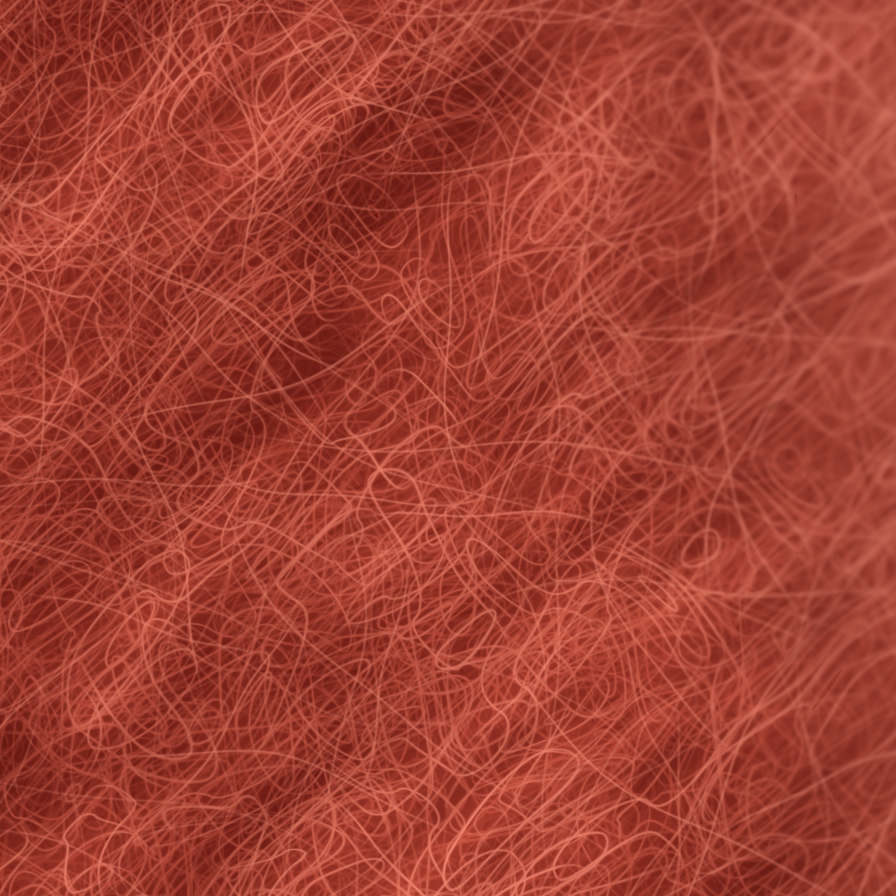
A Shadertoy shader for this texture:

```glsl
// Fuzzy red mohair wool: dense tangled fibres with a diagonal nap, pale stray hairs and soft focus to the right.
#define DEEP vec3(0.44, 0.105, 0.075)
#define MID vec3(0.70, 0.275, 0.215)
#define PALE vec3(0.88, 0.49, 0.41)
#define NAP_ANGLE 0.72
#define FIBRE_WIDTH 0.0016
#define FIBRE_LAYERS 28
#define STRANDS 5.0
#define CURL 0.035
#define STRAY_LAYERS 6
#define STRAY_OPACITY 0.65
#define CLUMP_CONTRAST 0.42

float hash(vec2 p) {
    return fract(sin(dot(p, vec2(127.1, 311.7))) * 43758.5453);
}

mat2 rotation(float a) {
    float c = cos(a), s = sin(a);
    return mat2(c, -s, s, c);
}

// Value noise in x, its gradient in yz
vec3 noise(vec2 p) {
    vec2 i = floor(p), f = fract(p);
    vec2 u = f * f * (3.0 - 2.0 * f), du = 6.0 * f * (1.0 - f);
    float a = hash(i), b = hash(i + vec2(1, 0));
    float c = hash(i + vec2(0, 1)), d = hash(i + vec2(1, 1));
    float k = a - b - c + d;
    return vec3(a + (b - a) * u.x + (c - a) * u.y + k * u.x * u.y,
                du * (vec2(b - a, c - a) + k * u.yx));
}

// Gaussian profile of a hair
float hair(float dist, float width) {
    return exp(-dist * dist / (width * width));
}

vec3 woolTone(float s) {
    s = clamp(s, 0.0, 1.0) * 2.0;
    return mix(mix(DEEP, MID, min(s, 1.0)), PALE, max(s - 1.0, 0.0));
}

// Curly strands along the contours of stretched noise: x coverage, y tone
vec2 tangle(vec2 p, float layer, float width) {
    vec2 seed = vec2(layer * 7.31, layer * 3.77);
    vec2 warp = vec2(noise(p * 9.0 + seed).x, noise(p * 9.0 + seed + 31.0).x) - 0.5;
    float r = 2.0 * hash(seed) - 1.0;
    vec2 q = rotation(NAP_ANGLE + 1.6 * r * abs(r)) * (p + CURL * warp);
    vec2 freq = vec2(6.0, 16.0) * mix(0.8, 1.25, hash(seed + 5.0));
    vec3 n = noise(q * freq + seed);
    float v = n.x * STRANDS + hash(seed + 9.0);
    float dist = abs(fract(v) - 0.5) / (STRANDS * length(n.yz * freq) + 0.001);
    float patches = smoothstep(0.2, 0.75, noise(q * vec2(7.0, 13.0) + seed + 50.0).x);
    return vec2(hair(dist, width) * patches, hash(vec2(floor(v), layer)));
}

// Scattered long bent hairs, one per grid cell
float strays(vec2 p, float layer, float width) {
    float size = mix(0.12, 0.30, layer / float(STRAY_LAYERS));
    vec2 g = rotation(layer * 1.3) * p / size + layer * 17.0;
    float cover = 0.0;
    for (int j = -1; j <= 1; j++)
    for (int i = -1; i <= 1; i++) {
        vec2 cell = floor(g) + vec2(i, j);
        vec2 jitter = vec2(hash(cell + 1.7), hash(cell + 4.3)) - 0.5;
        float r = 2.0 * hash(cell + 8.1) - 1.0;
        float turn = NAP_ANGLE + 1.5 * r - layer * 1.3;
        vec2 q = rotation(turn) * (g - cell - 0.5 - 0.6 * jitter);
        float bend = 0.7 * (hash(cell + 2.9) - 0.5);
        float phase = 6.28 * hash(cell + 6.6);
        float curve = bend * q.x * q.x + 0.03 * sin(5.0 * q.x + phase);
        float slope = 2.0 * bend * q.x + 0.15 * cos(5.0 * q.x + phase);
        float dist = abs(q.y - curve) * size / sqrt(1.0 + slope * slope);
        float ends = 1.0 - smoothstep(0.55, 1.1, abs(q.x));
        cover = max(cover, hair(dist, width) * ends * mix(0.25, 1.0, hash(cell + 3.1)));
    }
    return cover;
}

void mainImage(out vec4 fragColor, in vec2 fragCoord) {
    vec2 p = fragCoord / iResolution.y;
    float pixel = 1.0 / iResolution.y;

    // Soft focus grows to the right, most of all in the upper corner
    float blur = smoothstep(0.6, 1.2, p.x + 0.3 * (p.y - 0.5) + 0.08 * noise(p * 4.0).x);
    float width = max(FIBRE_WIDTH, 0.7 * pixel) * (1.0 + 2.5 * blur);

    // Clumps stretched along the nap
    vec2 nap = rotation(NAP_ANGLE) * p;
    float clump = 0.6 * noise(nap * vec2(3.0, 9.0) + 11.0).x
                + 0.4 * noise(nap * vec2(9.0, 24.0) + 3.0).x;
    float lift = (clump - 0.5) * CLUMP_CONTRAST * (1.0 - 0.45 * blur);

    // Shadowed depth, then fibres from back to front
    vec3 col = mix(woolTone(0.12 + lift), MID * 0.95, 0.65 * blur);
    for (int i = 0; i < FIBRE_LAYERS; i++) {
        float depth = float(i) / float(FIBRE_LAYERS - 1);
        vec2 t = tangle(p, float(i) + 1.0, width);
        float tone = mix(0.12, 0.72, depth) + 0.4 * (t.y - 0.5) + lift;
        float opacity = clamp(0.85 + lift * depth, 0.0, 1.0) / (1.0 + 1.5 * blur);
        col = mix(col, woolTone(tone), t.x * opacity);
    }

    // Pale stray hairs on top
    for (int i = 0; i < STRAY_LAYERS; i++) {
        float cover = strays(p, float(i) + 1.0, width * 0.9);
        col = mix(col, PALE, cover * STRAY_OPACITY / (1.0 + 1.2 * blur));
    }

    // Broad shading, slightly greyer where out of focus
    col *= 1.0 + 0.5 * lift;
    col = mix(col, vec3(dot(col, vec3(0.3, 0.6, 0.1))), 0.07 * blur);
    fragColor = vec4(col, 1.0);
}
```
